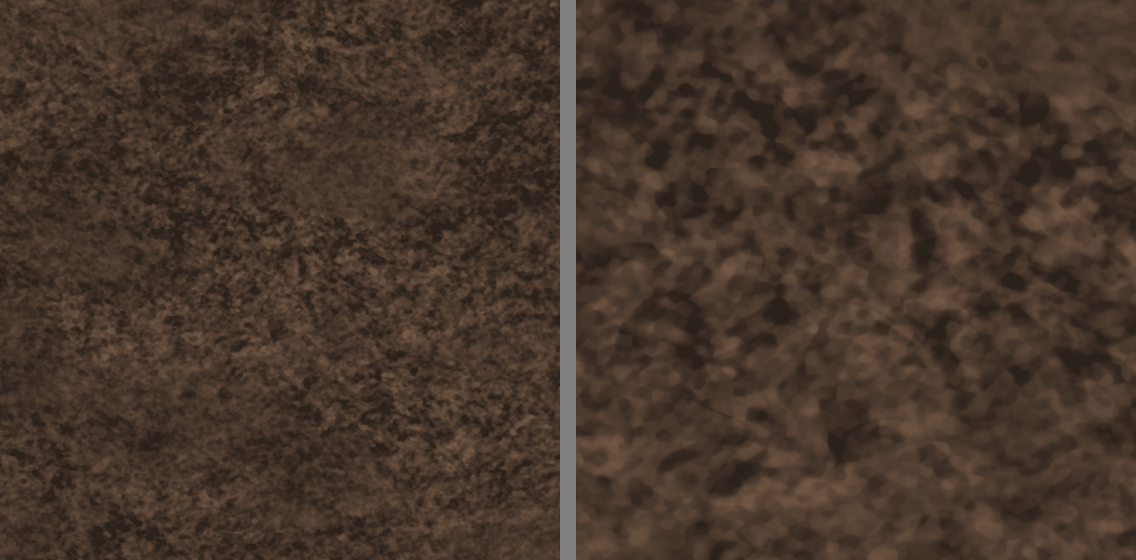
Left: the whole. Right: its middle third, enlarged.
Reproduce this texture procedurally as a WebGL 2 fragment shader.

```glsl
#version 300 es
precision highp float;
// Dark brown crumbly soil with fine grains, soft horizontal drifts, crevices and pits.

uniform vec2 u_resolution;
out vec4 fragColor;

vec3 hash3(vec2 cell) {
    vec3 h = fract(cell.xyx * vec3(0.1031, 0.1030, 0.0973));
    h += dot(h, h.yxz + 33.33);
    return fract((h.xxy + h.yzz) * h.zyx);
}

// Smooth cellular noise: blended random cell values, zero mean and unit variance
float crumbs(vec2 p, float sharpness) {
    vec2 base = floor(p);
    float total = 0.0, power = 0.0;
    for (int y = -1; y <= 1; y++) {
        for (int x = -1; x <= 1; x++) {
            vec2 cell = base + vec2(x, y);
            vec3 rnd = hash3(cell);
            vec2 offset = cell + rnd.xy - p;
            float weight = exp(-sharpness * dot(offset, offset));
            total += weight * (rnd.z - 0.5);
            power += weight * weight;
        }
    }
    return 3.464 * total / sqrt(power + 1e-6);
}

// Sparse round spots, each kept inside its own cell
float spots(vec2 p, float share, float radius) {
    vec2 cell = floor(p);
    vec3 rnd = hash3(cell + 71.0);
    float size = radius * (0.7 + 0.6 * fract(rnd.z * 57.0));
    float dist = length(fract(p) - mix(vec2(0.25), vec2(0.75), rnd.xy));
    return step(rnd.z, share) * (1.0 - smoothstep(0.5 * size, 1.4 * size, dist));
}

void main() {
    vec2 uv = gl_FragCoord.xy / u_resolution.y;

    // Gentle bending of the layers
    vec2 bent = uv + 0.012 * sin(uv.yx * vec2(19.0, 13.0) + vec2(1.3, 4.1))
                   + 0.004 * sin(uv.yx * vec2(71.0, 57.0) + uv * 31.0);

    // Broad drifts and clods, wider than tall
    float drift = crumbs(bent * vec2(4.0, 7.0) + 3.7, 4.0);
    float patches = crumbs(bent * vec2(12.0, 21.0) + 19.2, 4.0);
    float clods = crumbs(bent * vec2(38.0, 54.0) + 41.5, 5.0);

    // Grains, rougher in some areas than in others
    float grains = crumbs(bent * vec2(88.0, 112.0) + 7.1, 5.0);
    float dust = crumbs(uv * vec2(165.0, 190.0) + 83.4, 4.5);
    float roughness = 1.0 + 0.22 * crumbs(bent * vec2(5.0, 8.0) + 57.3, 4.0);
    float tone = 0.30 * drift + 0.28 * patches
               + roughness * (0.42 * clods + 0.58 * grains + 0.45 * dust);

    // Thin broken crevices
    float seam = abs(crumbs(bent * vec2(15.0, 30.0) + 101.6, 4.0));
    float broken = smoothstep(0.3, 1.3, crumbs(bent * vec2(9.0, 13.0) + 29.8, 4.0));
    tone -= 0.8 * broken * (1.0 - smoothstep(0.0, 0.3, seam));

    // Pale pebbles and dark pits
    tone += 0.8 * spots(bent * 34.0 + 5.3, 0.06, 0.22);
    tone -= 1.8 * spots(bent * 22.0 + 13.9, 0.02, 0.11);

    // Brown ramp from shadowed to dry soil
    float dryness = clamp(0.28 + 0.255 * tone, -0.2, 1.15);
    vec3 soil = mix(vec3(0.21, 0.16, 0.13), vec3(0.42, 0.32, 0.25), dryness);
    fragColor = vec4(soil, 1.0);
}
```
